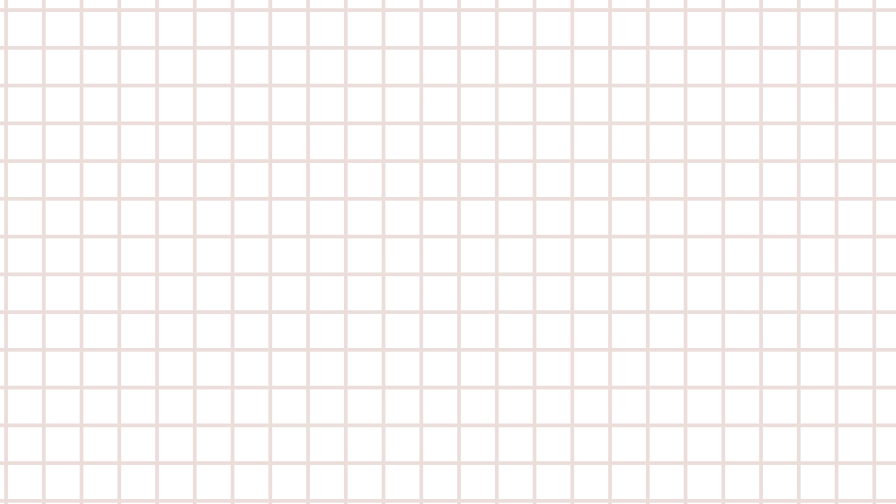
This pattern is drawn by a Shadertoy shader. Its source:

```glsl
#define PERIOD 0.0749
#define LINE_WIDTH 0.0074
#define GRID_OFFSET vec2(0.0120, 0.0063)
#define PAPER_COLOR vec3(1.0)
#define LINE_COLOR vec3(0.922, 0.868, 0.855)
#define TINT_AMOUNT 0.006

// Distance to the nearest grid line along each axis
vec2 gridDistance(vec2 p) {
    vec2 cell = fract((p - GRID_OFFSET) / PERIOD + 0.5) - 0.5;
    return abs(cell) * PERIOD;
}

// Slow drift between a pinker and a greyer line tone
float tintDrift(vec2 p) {
    return 0.5 * (sin(p.x * 5.3 + 1.2 * sin(p.y * 7.1)) + sin(p.y * 19.0 + p.x * 2.3));
}

void mainImage(out vec4 fragColor, in vec2 fragCoord) {
    vec2 p = fragCoord / iResolution.y;
    float pixel = 1.0 / iResolution.y;

    // Pixel coverage of the vertical and horizontal lines
    vec2 coverage = clamp((0.5 * LINE_WIDTH - gridDistance(p)) / pixel + 0.5, 0.0, 1.0);
    float ink = max(coverage.x, coverage.y);

    vec3 lineColor = LINE_COLOR + TINT_AMOUNT * tintDrift(p) * vec3(0.5, -1.0, 0.3);
    fragColor = vec4(mix(PAPER_COLOR, lineColor, ink), 1.0);
}
```
